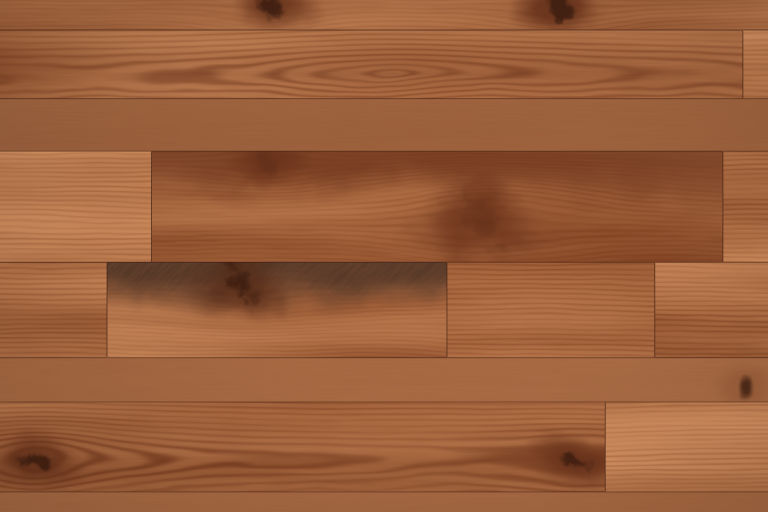
Reproduce this texture procedurally as a Shadertoy shader.

```glsl
// Wall of eight wooden plank courses of mixed height, cut into boards by thin dark seams.
// Board size decides the kind of wood (plain, close-grained, knotty or heart-cut); hashes
// vary tone and grain, and grain lines follow a coordinate that is bent around the knots.

#define PALE        vec3(0.76, 0.505, 0.33)
#define DEEP        vec3(0.50, 0.26, 0.135)
#define DULL        vec3(0.61, 0.385, 0.245)
#define RED_BROWN   vec3(0.40, 0.19, 0.10)
#define STAIN       vec3(0.32, 0.21, 0.15)
#define SEAM        vec3(0.23, 0.11, 0.06)
#define SEAM_HALF   0.0009
#define GRAIN_PITCH 116.0
#define GRAIN_DEPTH 0.22
#define WALL_WIDTH  1.5
#define NO_CUT      9.0

// Course edges from the top down, and the butt joints within each course.
const float EDGES[9] = float[9](-0.08, 0.0586, 0.193, 0.295, 0.512, 0.699, 0.785, 0.961, 1.06);
const vec3 CUTS[8] = vec3[8](
    vec3(NO_CUT), vec3(1.451, NO_CUT, NO_CUT), vec3(NO_CUT),
    vec3(0.296, 1.412, NO_CUT), vec3(0.209, 0.873, 1.279),
    vec3(NO_CUT), vec3(1.182, NO_CUT, NO_CUT), vec3(NO_CUT));

float hash(vec2 p) {
    return fract(sin(dot(p, vec2(127.1, 311.7))) * 43758.55);
}

float noise(vec2 p) {
    vec2 i = floor(p), f = fract(p);
    f = f * f * (3.0 - 2.0 * f);
    return mix(mix(hash(i), hash(i + vec2(1, 0)), f.x),
               mix(hash(i + vec2(0, 1)), hash(i + vec2(1, 1)), f.x), f.y);
}

float fbm(vec2 p) {
    float sum = 0.0, amp = 0.53;
    for (int i = 0; i < 4; i++) {
        sum += amp * noise(p);
        p = p * 2.03 + 7.1;
        amp *= 0.5;
    }
    return sum;
}

void mainImage(out vec4 fragColor, in vec2 fragCoord) {
    vec2 uv = fragCoord / iResolution.xy;
    vec2 p = vec2(uv.x * WALL_WIDTH, 1.0 - uv.y);
    float px = 1.0 / iResolution.y;

    // Find the course, then the board within it.
    int row = 0;
    for (int i = 1; i < 8; i++) if (p.y > EDGES[i]) row = i;
    float top = EDGES[row], height = EDGES[row + 1] - top;
    float seamY = min(p.y - top, top + height - p.y);
    float left = 0.0, right = WALL_WIDTH, seamX = 1.0;
    for (int i = 0; i < 3; i++) {
        float cut = CUTS[row][i];
        seamX = min(seamX, abs(p.x - cut));
        if (p.x > cut) left = cut;
        else right = min(right, cut);
    }
    float len = right - left, v = (p.y - top) / height;
    vec2 id = vec2(float(row) + 1.0, floor(left * 20.0) + 3.0);
    float tone = hash(id), shift = hash(id + 11.0) * 40.0;

    // Kinds of board: narrow ones are plain, short ones close-grained, long ones heart-cut.
    float lively = smoothstep(0.102, 0.13, height);
    float shortBoard = lively * (1.0 - smoothstep(0.42, 0.6, len));
    float inner = step(1.0, float(row));
    float heart = lively * step(1.15, len) * inner;
    float wornBoard = lively * (1.0 - shortBoard) * (1.0 - heart) * inner;
    float grey = wornBoard * step(len, 0.9), red = wornBoard - grey;

    // Knots bend the grain, darken a soft halo and leave a ragged core.
    float grain = p.y, halo = 0.0, core = 0.0;
    float wobble = fbm(p * vec2(8.0, 12.0) + shift) - 0.5;
    float ragged = fbm(p * 45.0) - 0.5;
    for (int i = 0; i < 2; i++) {
        float k = float(i);
        float along = len < 0.9 ? 0.4 + k : (k + len - 0.58) * 0.38;
        along = mix(along, mix(0.06, 0.95, k), heart);
        along = mix(0.972, along, lively);
        float down = mix(0.66, mix(0.12, 0.24, grey), wornBoard * (1.0 - k));
        float size = mix(1.0, mix(mix(0.9, 1.25, grey), 1.7, k), wornBoard) * mix(0.7, 1.0, lively);
        float present = step(0.136, height) * (1.0 - shortBoard) + k * step(height, 0.09);
        vec2 d = (p - vec2(left + len * along, top + height * down)) / size;
        vec2 e = d / vec2(0.13, 0.055);
        grain -= present * lively * 0.75 * exp(-dot(e, e)) * d.y * size;
        float r = length(d / vec2(0.068, 0.046)) + wobble * 1.5;
        halo = max(halo, present * mix(0.2, 1.0, lively) * (1.0 - smoothstep(0.1, 1.5, r)));
        d.x -= 0.5 * d.y * lively;
        float rc = length(d / mix(vec2(0.024, 0.036), vec2(0.034, 0.018), heart));
        rc += (wobble + 1.6 * ragged) * mix(0.3, 1.0, lively);
        core = max(core, present * (1.0 - smoothstep(0.3, 1.05, rc)) * (1.0 - 0.85 * red));
    }

    // Grain coordinate: straight lines, or long nested ovals around the heart.
    float drift = fbm(vec2(p.x * 2.2, grain * 9.0) + shift) - 0.5;
    float dx = abs(p.x - left - len * (height < 0.15 ? 0.53 : 0.06));
    vec2 ring = vec2(0.2 * dx / (1.0 + 3.0 * dx), grain - top - height * 0.66 + drift * 0.02);
    float rings = mix(grain, length(ring), heart);
    float pitch = GRAIN_PITCH * mix(0.95, 1.1, tone) * mix(1.0, 0.85, max(heart, shortBoard));
    float wave = 0.5 + 0.5 * sin(6.2832 * (rings * pitch + drift * 3.0));
    float lines = wave * wave * (0.3 + noise(vec2(p.x * 3.0, rings * 40.0) + shift));
    float depth = GRAIN_DEPTH * mix(0.15, 0.6 + 0.5 * max(shortBoard, heart), lively);
    float fibre = noise(vec2(p.x * 22.0, p.y * 300.0)) - 0.5;
    float bands = fbm(vec2(p.x * 0.8, grain * 13.0) + shift) - 0.5;
    float broad = noise(vec2(p.x * 2.0, p.y * 5.0) + shift) - 0.5;

    // Wood tone.
    float light = 0.62 + 0.2 * (tone - 0.5) + 0.18 * shortBoard - depth * lines + 0.08 * fibre
                + (1.05 * bands + 0.5 * broad) * mix(0.3, 1.0, lively);
    vec3 color = mix(DEEP, PALE, light);
    color = mix(color, DULL * (0.95 + 0.1 * tone), 0.6 * (1.0 - lively));
    float latewood = heart * exp(-abs(ring.y) * 34.0);
    color = mix(color, RED_BROWN, latewood * (0.4 * lines + 1.2 * max(bands + 0.05, 0.0)));

    // Weathered upper edge with fine scuffs, then the knots.
    float reach = 0.42 + 0.5 * (fbm(vec2(p.x * 5.0, shift)) - 0.5);
    float worn = wornBoard * (1.0 - smoothstep(reach * 0.2, reach + 0.15, v + wobble * 0.3));
    float scuff = noise(vec2((p.x + p.y) * 190.0, (p.x - p.y) * 25.0)) - 0.5;
    color = mix(color, mix(RED_BROWN, STAIN, grey), worn * mix(0.55, 0.9 + 0.12 * scuff, grey));
    color = mix(color, mix(RED_BROWN, SEAM, 0.5 * grey), 0.85 * halo);
    color = mix(color, SEAM, 0.8 * core);

    // Seams, and a gentle fall-off of the light to the sides.
    float line = 1.0 - smoothstep(SEAM_HALF - 0.5 * px, SEAM_HALF + 0.5 * px, min(seamX, seamY));
    color = mix(color, SEAM, line * (seamX < seamY ? 0.7 : mix(0.4, 0.7, lively)));
    color *= 1.03 - 0.25 * dot(uv - vec2(0.55, 0.5), uv - vec2(0.55, 0.5));
    fragColor = vec4(clamp(color, 0.0, 1.0), 1.0);
}
```
